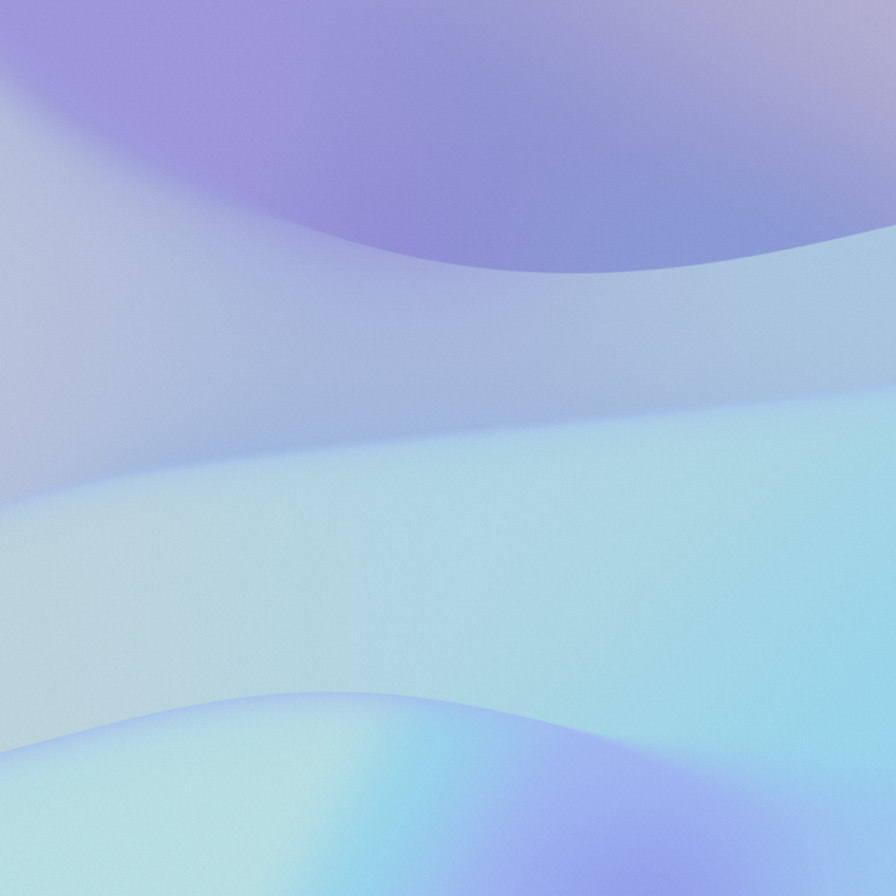
Reproduce this background procedurally as a WebGL 2 fragment shader.

```glsl
#version 300 es
precision highp float;
// Soft pastel waves: violet over slate blue over pale aqua, with a glowing hill below.

uniform vec2 u_resolution;
out vec4 fragColor;

// Violet top sheet
const vec3 LILAC = vec3(0.615, 0.595, 0.86);
const vec3 INDIGO = vec3(0.56, 0.58, 0.825);
const vec3 VIOLET = vec3(0.565, 0.545, 0.835);
const vec3 STEEL = vec3(0.535, 0.61, 0.835);
const vec3 MAUVE = vec3(0.69, 0.68, 0.82);
// Slate band
const vec3 MIST = vec3(0.715, 0.76, 0.86);
const vec3 SLATE = vec3(0.665, 0.73, 0.86);
const vec3 HAZE = vec3(0.67, 0.78, 0.875);
const vec3 SHADE = vec3(0.615, 0.715, 0.867);
const vec3 VIOLET_HAZE = vec3(0.605, 0.615, 0.86);
// Aqua band
const vec3 PEARL = vec3(0.735, 0.825, 0.865);
const vec3 AQUA = vec3(0.685, 0.84, 0.885);
const vec3 CYAN = vec3(0.595, 0.83, 0.92);
const vec3 SKY = vec3(0.61, 0.775, 0.94);
// Bottom hill
const vec3 MINT = vec3(0.72, 0.872, 0.89);
const vec3 PERIWINKLE = vec3(0.625, 0.715, 0.945);
const vec3 DEEP_BLUE = vec3(0.565, 0.62, 0.92);
const vec3 RIM = vec3(0.64, 0.74, 0.93);

const float EDGE = 0.0015;
const float MIDDLE_BLUR = 0.008;
const float WIDE_BLUR = 0.06;
const float GRAIN_CELLS = 512.0;
const float GRAIN = 0.012;

float hash(vec2 p) {
    return fract(sin(dot(p, vec2(127.1, 311.7))) * 43758.5453);
}

// Round falloff from 1 at the centre
float glow(vec2 p, vec2 centre, vec2 radius) {
    vec2 d = (p - centre) / radius;
    return exp(-dot(d, d));
}

// Fade from 1 at an edge with growing distance
float fade(float distance, float size) {
    return exp(-max(distance, 0.0) / size);
}

// Heights of the three wave edges
float topWave(float x) {
    float d = x - 0.64;
    return 0.695 + d * d * (0.54 - 0.23 * d - 0.3 * d * d);
}

float middleWave(float x) {
    return 0.466 + 0.1 * x - 0.03 * exp(-x / 0.12) + 0.007 * pow(x, 6.0);
}

float hillWave(float x) {
    float d = (x - 0.37) / 0.471;
    return 0.08 + 0.148 * exp(-d * d);
}

vec3 violetSheet(vec2 p) {
    vec3 c = mix(LILAC, INDIGO, smoothstep(0.22, 0.62, p.x));
    c = mix(c, VIOLET, 0.7 * glow(p, vec2(0.48, 0.73), vec2(0.16, 0.12)));
    c = mix(c, MAUVE, smoothstep(1.8, 2.5, p.x + 1.5 * p.y));
    return mix(c, STEEL, 0.85 * glow(p, vec2(0.8, 0.71), vec2(0.24, 0.12)));
}

vec3 slateBand(vec2 p, float above, float below) {
    vec3 c = mix(MIST, SLATE, smoothstep(0.0, 0.4, p.x));
    c = mix(c, HAZE, smoothstep(0.5, 1.0, p.x));
    float shade = smoothstep(-0.1, 0.25, p.x) * (1.0 - 0.65 * smoothstep(0.4, 1.0, p.x));
    c = mix(c, SHADE, 0.85 * shade * fade(above, 0.055));
    float haze = 0.9 * (1.0 - smoothstep(0.3, 0.75, p.x)) * smoothstep(-0.15, 0.1, p.x);
    return mix(c, VIOLET_HAZE, haze * fade(below, 0.05));
}

vec3 aquaBand(vec2 p, float below) {
    vec3 c = mix(PEARL, AQUA, smoothstep(0.0, 0.6, p.x));
    c = mix(c, CYAN, smoothstep(0.12, 0.85, p.x - 1.1 * p.y));
    c = mix(c, SKY, 0.8 * smoothstep(0.18, 0.03, p.y) * smoothstep(0.6, 0.95, p.x));
    return mix(c, RIM, 0.75 * fade(below, 0.017));
}

vec3 hill(vec2 p, float below) {
    float slant = p.x - 0.55 * p.y;
    vec3 c = mix(MINT, CYAN, smoothstep(0.26, 0.4, slant));
    c = mix(c, PERIWINKLE, smoothstep(0.37, 0.58, slant));
    c = mix(c, SKY, smoothstep(0.74, 1.0, p.x));
    c = mix(c, DEEP_BLUE, 0.85 * glow(p, vec2(0.72, -0.01), vec2(0.14, 0.1)));
    return mix(c, RIM, 0.8 * fade(below, 0.02) * smoothstep(0.8, 0.5, p.x));
}

void main() {
    vec2 p = gl_FragCoord.xy / u_resolution;
    float top = p.y - topWave(p.x);
    float middle = p.y - middleWave(p.x);
    float low = p.y - hillWave(p.x);

    // Edges blur where the sheets melt into each other
    float topBlur = mix(WIDE_BLUR, EDGE, smoothstep(0.1, 0.36, p.x));
    float lowBlur = mix(EDGE, WIDE_BLUR, smoothstep(0.62, 0.9, p.x));

    // Stack the layers from back to front
    vec3 color = slateBand(p, middle, -top);
    color = mix(color, violetSheet(p), smoothstep(-topBlur, topBlur, top));
    color = mix(color, aquaBand(p, -middle), smoothstep(MIDDLE_BLUR, -MIDDLE_BLUR, middle));
    color = mix(color, hill(p, -low), smoothstep(lowBlur, -lowBlur, low));

    // Fine grain
    color += GRAIN * (hash(floor(p * GRAIN_CELLS)) - 0.5);
    fragColor = vec4(color, 1.0);
}
```
